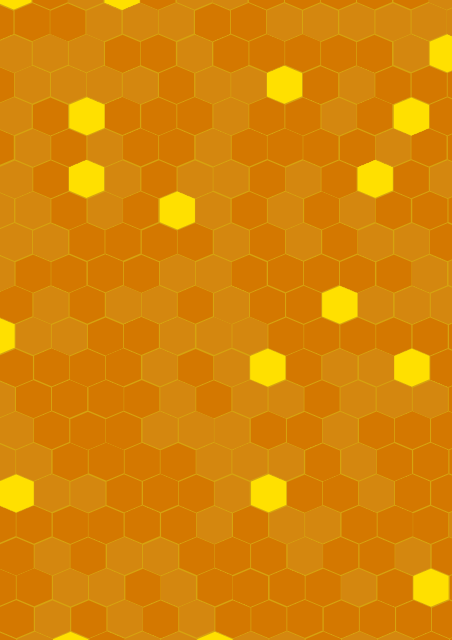
Write a Shadertoy shader that draws this pattern.

```glsl
// Honeycomb of slightly squat hexagons in two ambers, with scattered bright cells.
// Each point finds its cell in a staggered lattice; hashes pick the cell's colour and
// nudge its outline, so that the thin gaps between cells vary in width.

const float ROW_PITCH = 0.871;  // in cell widths

// Integer hash of a cell id, returned as a value from 0 to 1
float hash(ivec2 id, uint seed) {
    uvec2 v = uvec2(id + 512) * uvec2(1597u, 3813u);
    uint h = (v.x ^ (v.y * 2741u)) + seed * 7919u;
    h = (h ^ (h >> 15)) * 739391u;
    h = (h ^ (h >> 13)) * 668265u;
    h ^= h >> 16;
    return float(h & 65535u) / 65535.0;
}

// Signed distance to a pointed-top hexagon one unit wide
float hexagon(vec2 p) {
    p = abs(p);
    return max(p.x - 0.5, (p.y + 0.42 * p.x - 0.5 * (ROW_PITCH + 0.21)) / 1.085);
}

// Position within the row's nearest cell; id.x counts half cells
vec2 cellInRow(vec2 p, int row, out ivec2 id) {
    float stagger = 0.5 * float(row & 1);
    float x = p.x - stagger + 0.0037 * float(row);  // slight lean of the columns
    float column = floor(x + 0.5);
    id = ivec2(int(2.0 * (column + stagger)), row);
    return vec2(x - column, p.y - float(row) * ROW_PITCH);
}

// Bright cells are high hash values that no neighbour exceeds, so none touch
bool isBright(ivec2 id) {
    float value = hash(id, 1u);
    if (value < 0.915) return false;
    for (int dy = -1; dy <= 1; dy++) {
        for (int side = -1; side <= 1; side += 2) {
            ivec2 neighbour = id + ivec2(side * (2 - abs(dy)), dy);
            if (hash(neighbour, 1u) > value) return false;
        }
    }
    return true;
}

void mainImage(out vec4 fragColor, in vec2 fragCoord) {
    float pixel = 12.53 / iResolution.x;
    vec2 p = fragCoord * pixel - vec2(1.457, 0.58);

    // Choose between the rows below and above
    int row = int(floor(p.y / ROW_PITCH));
    ivec2 id, upperId;
    vec2 local = cellInRow(p, row, id);
    vec2 upper = cellInRow(p, row + 1, upperId);
    if (hexagon(upper) < hexagon(local)) {
        local = upper;
        id = upperId;
    }

    // Cell colour
    vec3 fill = hash(id, 2u) < 0.42 ? vec3(0.83, 0.53, 0.06) : vec3(0.83, 0.47, 0.0);
    if (isBright(id)) fill = vec3(1.0, 0.88, 0.0);

    // Uneven gap around the nudged cell
    vec2 nudge = 0.022 * (vec2(hash(id, 3u), hash(id, 4u)) - 0.5);
    float edge = hexagon(local - nudge) + 0.012;
    float coverage = clamp(0.5 - edge / pixel, 0.0, 1.0);
    fragColor = vec4(mix(vec3(0.84, 0.64, 0.06), fill, coverage), 1.0);
}
```
